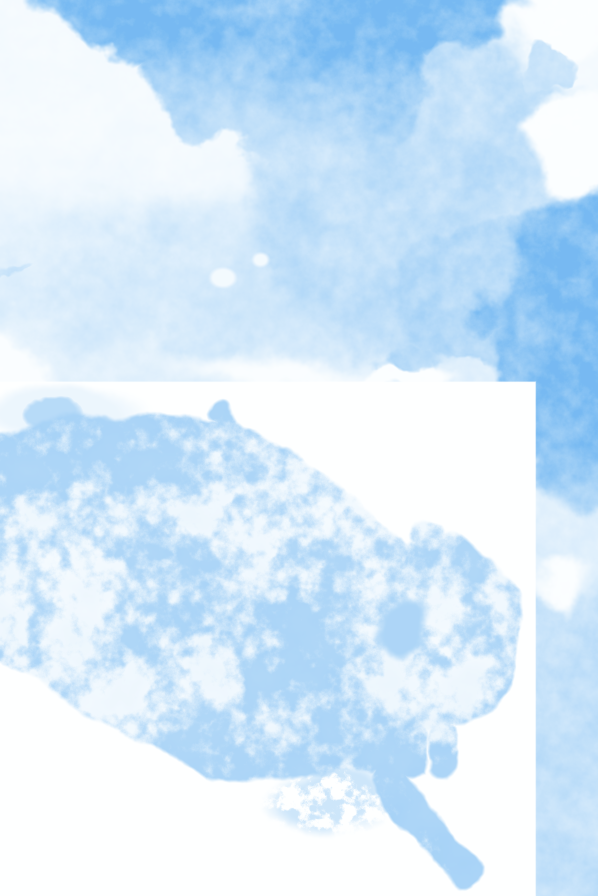
Give the GLSL for this background, as a Shadertoy shader.

```glsl
// Blue watercolour: torn cloud washes behind a white card holding a paint blot.
// Every layer sets one pigment density through noise-warped distance shapes;
// density is then turned into colour. Canvas width is 1, y runs downward.

const vec3 PAPER = vec3(0.995, 1.0, 1.0);
const vec3 PIGMENT = vec3(0.49, 0.74, 0.95);
const vec2 CARD_CORNER = vec2(0.896, 0.639);   // right and top edges
const float SKY_WARP = 0.13;
const float BLOT_WARP = 0.045;
const float CRISP = 0.004;
const float BLOT_INK = 0.64;

float hash(vec2 p) {
    vec3 h = fract(vec3(p.xyx) * 0.1031);
    h += dot(h, h.yzx + 33.33);
    return fract((h.x + h.y) * h.z);
}

float noise(vec2 p) {
    vec2 i = floor(p), f = fract(p);
    f = f * f * (3.0 - 2.0 * f);
    return mix(mix(hash(i), hash(i + vec2(1, 0)), f.x),
               mix(hash(i + vec2(0, 1)), hash(i + vec2(1, 1)), f.x), f.y);
}

float fbm(vec2 p) {
    float sum = 0.0, amp = 0.5;
    for (int i = 0; i < 5; i++) {
        sum += amp * noise(p);
        p = mat2(1.6, 1.2, -1.2, 1.6) * p + 7.3;
        amp *= 0.5;
    }
    return sum;
}

float ellipse(vec2 p, vec2 c, vec2 r) {
    return (length((p - c) / r) - 1.0) * min(r.x, r.y);
}

float capsule(vec2 p, vec2 a, vec2 b, float r) {
    vec2 ab = b - a;
    return length(p - a - ab * clamp(dot(p - a, ab) / dot(ab, ab), 0.0, 1.0)) - r;
}

float cover(float d, float soft) { return 1.0 - smoothstep(-soft, soft, d); }

float skyInk(vec2 p, vec2 q, float mottle, float grain) {
    // pale ground and middle washes
    float ink = 0.07 + 0.15 * smoothstep(0.22, 0.48, q.y);
    ink = mix(ink, 0.32, cover(ellipse(q, vec2(0.45, 0.49), vec2(0.38, 0.15)), 0.05));
    ink = mix(ink, 0.47, cover(ellipse(q, vec2(0.73, 0.32), vec2(0.29, 0.27)), 0.025));
    ink = mix(ink, 0.42, cover(capsule(q, vec2(-0.02, 0.482), vec2(0.05, 0.47), 0.007), CRISP));

    // open paper at upper right and above the card
    float gap = min(ellipse(q, vec2(0.98, 0.02), vec2(0.11, 0.08)),
                    ellipse(q, vec2(1.0, 0.25), vec2(0.11, 0.085)));
    ink = mix(ink, 0.02, cover(gap, 0.012));
    ink = mix(ink, 0.40, cover(ellipse(q, vec2(0.94, 0.11), vec2(0.05, 0.045)), CRISP));
    float haze = min(ellipse(q, vec2(0.47, 0.615), vec2(0.17, 0.033)),
                     0.53 + 1.1 * q.x - q.y);
    ink = mix(ink, 0.03, cover(haze, 0.025));
    ink = mix(ink, 0.02, cover(ellipse(q, vec2(0.66, 0.64), vec2(0.09, 0.027)), 0.008));

    // dark cloud along the top
    float top = min(ellipse(q, vec2(0.47, 0.0), vec2(0.41, 0.11)),
                    ellipse(q, vec2(0.50, 0.10), vec2(0.24, 0.165)));
    float depth = mix(0.95, 0.45, smoothstep(0.03, 0.26, q.y + 0.12 * (0.5 - q.x)));
    ink = mix(ink, depth, cover(top, 0.007));

    // lower part of the right side, then its dark cloud
    float strip = mix(0.25, 0.44, smoothstep(0.98, 1.03, q.y));
    ink = mix(ink, strip, smoothstep(0.78, 0.86, q.y));
    ink = mix(ink, 0.02, cover(ellipse(q, vec2(0.92, 0.985), vec2(0.055, 0.025)), 0.015));
    float fringe = min(ellipse(q, vec2(0.82, 0.49), vec2(0.15, 0.11)),
                       ellipse(q, vec2(0.69, 0.59), vec2(0.045, 0.028)));
    ink = mix(ink, 0.57, cover(fringe, 0.007));
    float side = min(ellipse(q, vec2(1.0, 0.59), vec2(0.16, 0.26)),
                     capsule(q, vec2(0.82, 0.52), vec2(0.95, 0.46), 0.025));
    ink = mix(ink, 0.94 - 0.35 * smoothstep(0.70, 0.86, q.y), cover(side, 0.012));

    // pigment texture, then two clean drops
    ink *= 1.0 + 0.65 * (mottle - 0.48) + 0.5 * (grain - 0.48);
    float drops = min(ellipse(p, vec2(0.373, 0.465), vec2(0.021, 0.016)),
                      ellipse(p, vec2(0.436, 0.435), vec2(0.013, 0.011)));
    return mix(ink, 0.08, cover(drops, CRISP));
}

float blotInk(vec2 p, vec2 q, float mottle, float grain) {
    // outline: curved body, right lobe and short runs of paint
    float bend = q.x - 0.25;
    float upper = 0.693 + (bend < 0.0 ? 0.47 : 1.2) * bend * bend;
    float lower = min(1.105 + 0.55 * q.x, 1.298);
    float d = max(max(upper - q.y, q.y - lower) * 0.85, q.x - 0.71);
    d = min(d, ellipse(q, vec2(0.723, 1.064), vec2(0.145, 0.166)));
    d = min(d, capsule(q, vec2(0.705, 0.895), vec2(0.72, 0.94), 0.024));
    d = min(d, capsule(q, vec2(0.372, 0.692), vec2(0.408, 0.75), 0.016));
    d = min(d, capsule(q, vec2(0.735, 1.24), vec2(0.742, 1.29), 0.024));
    d = min(d, capsule(q, vec2(0.645, 1.30), vec2(0.772, 1.457), 0.028));

    // bleached areas broken up by grain
    float pale = min(ellipse(q, vec2(0.53, 0.86), vec2(0.16, 0.07)),
                     ellipse(q, vec2(0.73, 1.07), vec2(0.11, 0.09)));
    pale = min(pale, ellipse(q, vec2(0.62, 0.98), vec2(0.07, 0.15)) + 0.03);
    pale = min(pale, ellipse(q, vec2(0.20, 1.17), vec2(0.19, 0.08)) + 0.02);
    pale = min(pale, ellipse(q, vec2(0.10, 0.97), vec2(0.20, 0.14)) + 0.04);
    float bleach = smoothstep(0.38, 0.68, 0.55 * mottle + 0.45 * grain + 0.08 - 1.6 * pale);
    float ink = BLOT_INK * (1.0 - 0.85 * bleach) + 0.12 * (mottle - 0.48);
    ink = mix(ink, 0.63, cover(ellipse(q, vec2(0.67, 1.05), vec2(0.04, 0.041)), 0.01));

    // faint splashes beside the blot
    float splash = 0.38 * smoothstep(0.40, 0.58, grain)
                 * cover(ellipse(q, vec2(0.56, 1.34), vec2(0.09, 0.05)), 0.015);
    splash = max(splash, 0.14 * cover(ellipse(q, vec2(0.10, 0.69), vec2(0.13, 0.035)), 0.01));
    splash = max(splash, 0.55 * cover(ellipse(q, vec2(0.09, 0.697), vec2(0.048, 0.024)), CRISP));
    return mix(splash, ink, cover(d, CRISP));
}

void mainImage(out vec4 fragColor, in vec2 fragCoord) {
    vec2 uv = fragCoord / iResolution.xy;
    vec2 p = vec2(uv.x, 1.5 * (1.0 - uv.y));
    float pixel = 1.0 / iResolution.x;
    vec2 warp = vec2(fbm(p * 11.0), fbm(p * 11.0 + 31.7)) - 0.48;
    float mottle = fbm(p * 14.0 + 5.0), grain = fbm(p * 55.0);

    float sky = skyInk(p, p + SKY_WARP * warp, mottle, grain);
    float blot = blotInk(p, p + BLOT_WARP * warp, mottle, grain);
    float card = cover(max(p.x - CARD_CORNER.x, CARD_CORNER.y - p.y), pixel);
    float ink = clamp(mix(sky, blot, card), 0.0, 1.05);
    fragColor = vec4(mix(PAPER, PIGMENT, ink), 1.0);
}
```
